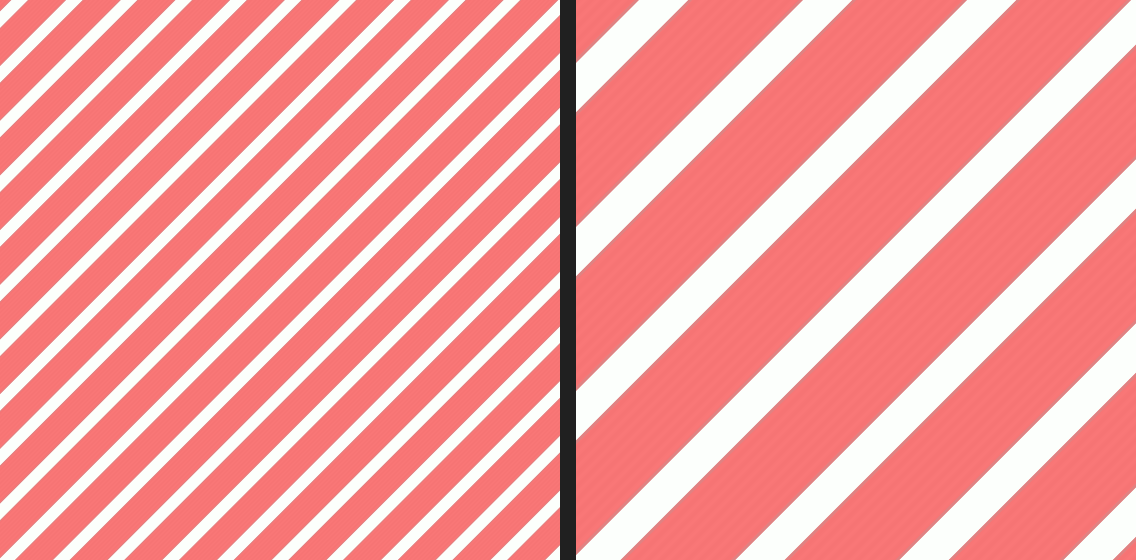
Left, the full canvas; right, a detail of the centre.
This pattern is drawn by a Shadertoy shader. Its source:

```glsl
#define PERIOD 0.09766        // stripe spacing along an edge of the canvas
#define STRIPE_CENTER 0.0352  // first stripe, measured from the top left corner
#define STRIPE_SHARE 0.30     // white part of one period
#define RIM_SHARE 0.025       // thin dusky edge, part of one period
#define HATCH_COUNT 128.0     // fine hatch lines per canvas edge
#define HATCH_DEPTH 0.006
#define CORAL vec3(0.97, 0.46, 0.46)
#define RIM vec3(0.88, 0.51, 0.51)
#define WHITE vec3(0.99, 1.0, 0.99)

const float TAU = 6.2831853;

// Signed distance to the nearest stripe edge, in periods; negative inside.
float stripeDistance(float diagonal) {
    float phase = fract((diagonal - STRIPE_CENTER) / PERIOD + 0.5) - 0.5;
    return abs(phase) - 0.5 * STRIPE_SHARE;
}

void mainImage(out vec4 fragColor, in vec2 fragCoord) {
    vec2 uv = fragCoord / iResolution.y;
    float diagonal = uv.x + 1.0 - uv.y;
    float dist = stripeDistance(diagonal);
    float blur = 0.8 / (iResolution.y * PERIOD);

    // Coral ground with a faint diagonal hatch
    vec3 color = CORAL + HATCH_DEPTH * cos(TAU * HATCH_COUNT * diagonal);

    // Dusky rim, then the white stripe over it
    color = mix(RIM, color, smoothstep(-blur, blur, dist - RIM_SHARE));
    color = mix(WHITE, color, smoothstep(-blur, blur, dist));

    fragColor = vec4(color, 1.0);
}
```
